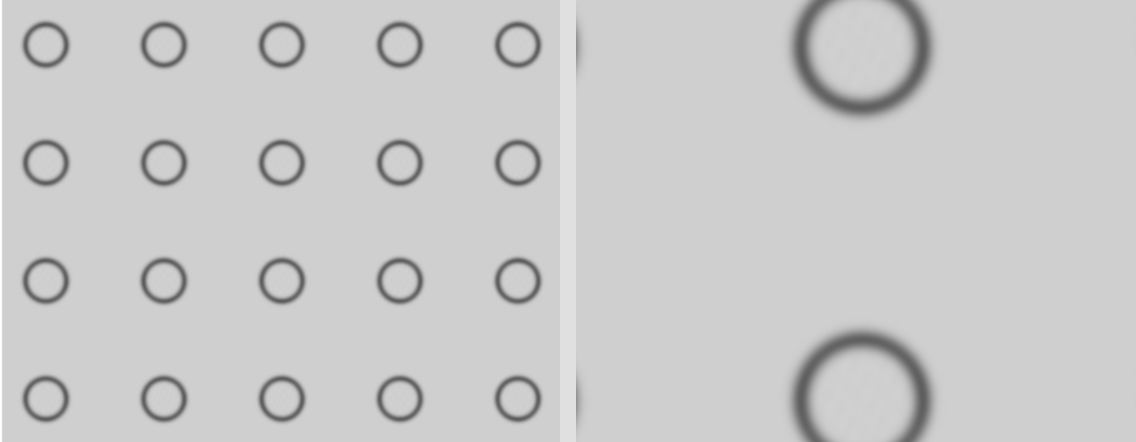
Left: the whole. Right: its middle third, enlarged.
Give the GLSL for this pattern, as a WebGL 2 fragment shader.

```glsl
#version 300 es
precision highp float;
// Five by four soft grey rings on a pale ground, with a thin white left margin.

uniform vec2 u_resolution;
out vec4 fragColor;

// Lengths are fractions of the canvas height.
const float PITCH = 0.267;
const vec2 FIRST_CENTRE = vec2(0.1040, 0.0975);
const float RING_RADIUS = 0.0460;
const float STROKE_SOFTNESS = 0.0052;
const float MARGIN_WIDTH = 0.0045;

const vec3 GROUND = vec3(0.812);
const vec3 INK = vec3(0.365);
const vec3 MARGIN = vec3(1.0);

// Soft stroke around a circle: 1 on its centre line, fading to both sides.
float softRing(vec2 p, float radius, float softness) {
    float d = (length(p) - radius) / softness;
    return exp(-0.5 * d * d);
}

// Layered sines for faint uneven tone, roughly -1 to 1.
float mottle(vec2 p, float phase) {
    float broad = sin(p.x * 310.0 + phase) * sin(p.y * 290.0 - phase);
    float fine = sin(p.x * 540.0 - p.y * 170.0 + phase * 2.0);
    return 0.6 * broad + 0.4 * fine;
}

// Ink weight is a little stronger on the four axes than on the diagonals.
float inkWeight(vec2 p, float phase) {
    float angle = atan(p.y, p.x);
    return 0.96 + 0.035 * cos(4.0 * angle) + 0.02 * sin(3.0 * angle + phase);
}

void main() {
    vec2 p = gl_FragCoord.xy / u_resolution.y;
    float pixel = 1.0 / u_resolution.y;

    // Nearest ring centre and its own phase of variation.
    vec2 cell = round((p - FIRST_CENTRE) / PITCH);
    vec2 local = p - FIRST_CENTRE - cell * PITCH;
    float phase = dot(cell, vec2(1.7, 2.9));

    // Faint halo of uneven tone around each ring.
    float halo = exp(-pow(length(local) / 0.065, 4.0));
    vec3 colour = GROUND + 0.006 * halo * mottle(local, phase);

    // Ring stroke.
    float stroke = softRing(local, RING_RADIUS, STROKE_SOFTNESS);
    colour = mix(colour, INK, stroke * inkWeight(local, phase));

    // White margin on the left.
    float edge = smoothstep(MARGIN_WIDTH - pixel, MARGIN_WIDTH + pixel, p.x);
    colour = mix(MARGIN, colour, edge);

    fragColor = vec4(colour, 1.0);
}
```
